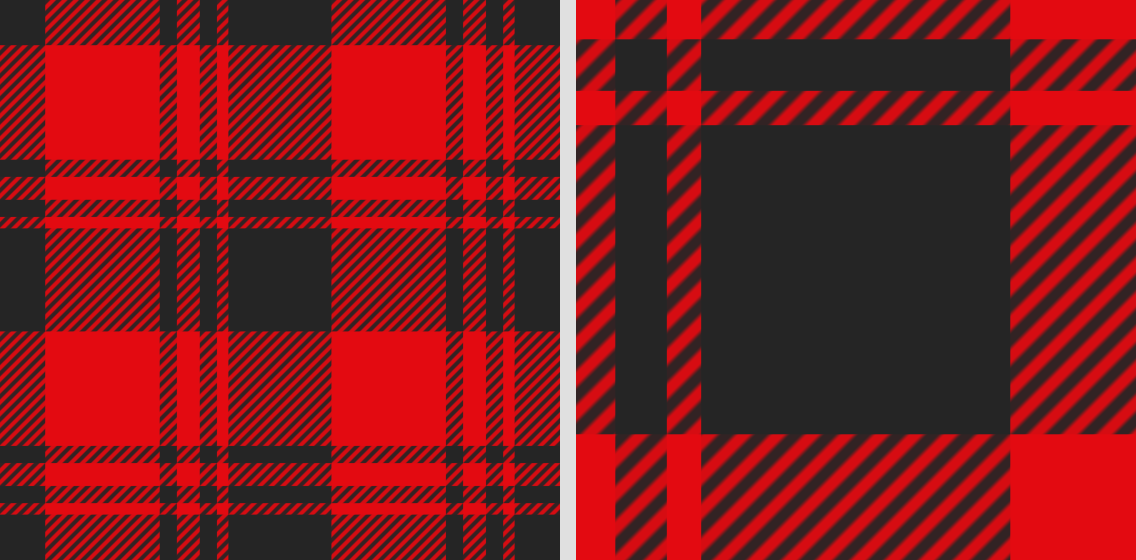
Left: the whole. Right: its middle third, enlarged.
A WebGL 2 fragment shader for this pattern:

```glsl
#version 300 es
precision highp float;

uniform vec2 u_resolution;
out vec4 fragColor;

const vec3 RED = vec3(0.89, 0.04, 0.065);
const vec3 CHARCOAL = vec3(0.145, 0.145, 0.145);

const float THREADS_ACROSS = 97.83; // threads along one canvas side
const float SETT = 50.0;            // threads in one repeat
const float MARGIN = 7.9;           // threads before the first wide red band

// Smooth coverage of the interval from start to end.
float band(float x, float start, float end, float blur) {
    return smoothstep(start - blur, start + blur, x)
         - smoothstep(end - blur, end + blur, x);
}

// Amount of red along one thread axis; the seam lies inside the wide dark band.
float settRed(float thread, float blur) {
    float x = mod(thread + 9.0, SETT) - 9.0;
    return band(x, 0.0, 20.0, blur)
         + band(x, 23.0, 27.0, blur)
         + band(x, 30.0, 32.0, blur);
}

// Diagonal twill: 1 where the weft lies on top, 0 where the warp does.
float twillWeft(vec2 thread, float blur) {
    float fromCentre = abs(mod(thread.x + thread.y + 0.5, 2.0) - 1.0);
    return 1.0 - smoothstep(0.5 - blur, 0.5 + blur, fromCentre);
}

void main() {
    vec2 uv = gl_FragCoord.xy / u_resolution;
    float pixel = THREADS_ACROSS / min(u_resolution.x, u_resolution.y);

    // Threads are counted from the upper left corner.
    vec2 thread = vec2(uv.x, 1.0 - uv.y) * THREADS_ACROSS - MARGIN;

    float warp = settRed(thread.x, 0.7 * pixel);
    float weft = settRed(thread.y, 0.7 * pixel);

    // Neighbouring threads bleed slightly into each other.
    float weftOnTop = mix(0.07, 0.93, twillWeft(thread, max(0.24, pixel)));

    fragColor = vec4(mix(CHARCOAL, RED, mix(warp, weft, weftOnTop)), 1.0);
}
```
